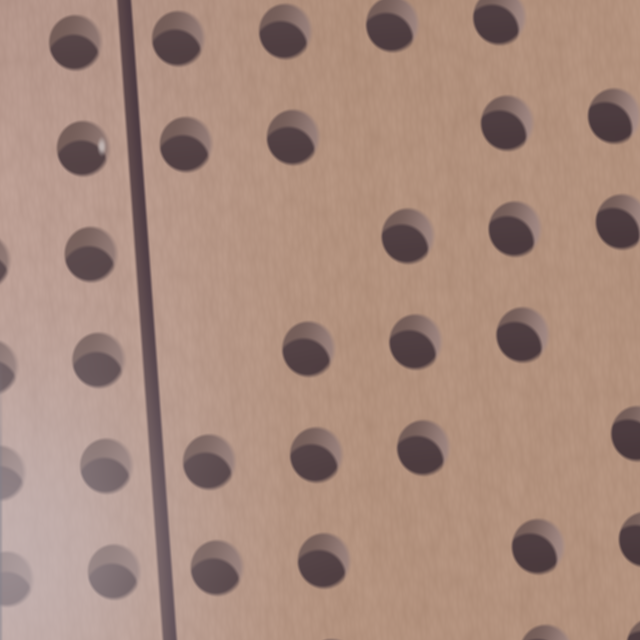
Write a three.js fragment shader that draws this texture.

```glsl
// Perforated wooden panel: two boards split by a dark leaning groove, with
// drilled holes on a skewed lattice. Each bore is a disc overlapped by a shifted
// disc; layered sines and cellular mottling make the grain under a soft haze.
varying vec2 vUv;

const vec2 ACROSS = vec2(0.1673, -0.0111);
const vec2 DOWN = vec2(0.0121, 0.1654);
const vec2 LEFT_ORIGIN = vec2(0.1172, 0.0664);
const vec2 RIGHT_ORIGIN = vec2(0.2780, 0.0600);
const float RADIUS = 0.0412;
const float SOFT = 0.0032;

float hash(vec2 c) {
  return fract(sin(dot(c, vec2(127.1, 311.7))) * 43758.5453);
}

// 1 inside, 0 outside, with a smooth edge
float fill(float dist, float soft) {
  return 1.0 - smoothstep(-soft, soft, dist);
}

// Nearest-point distance among jittered cells
float cellular(vec2 p) {
  vec2 base = floor(p);
  float nearest = 2.0;
  for (int y = -1; y <= 1; y++) {
    for (int x = -1; x <= 1; x++) {
      vec2 c = base + vec2(float(x), float(y));
      vec2 seed = c + vec2(hash(c), hash(c + 37.0));
      nearest = min(nearest, length(p - seed));
    }
  }
  return nearest;
}

// Fine streaks running along the boards
float grain(vec2 p) {
  float sum = 0.0;
  float freq = 47.0;
  float amp = 0.4;
  for (int k = 0; k < 6; k++) {
    float phase = float(k) * 2.3;
    float wobble = 1.6 * sin(p.y * (5.0 + 4.0 * float(k)) + phase + p.x * 17.0);
    sum += amp * sin(p.x * freq + wobble + phase);
    freq *= 1.67;
    amp *= 0.88;
  }
  return sum;
}

// Lattice index (column, row) of the nearest hole
vec2 latticeCell(vec2 q) {
  float det = ACROSS.x * DOWN.y - ACROSS.y * DOWN.x;
  vec2 ij = vec2(q.x * DOWN.y - q.y * DOWN.x, ACROSS.x * q.y - ACROSS.y * q.x) / det;
  return floor(ij + 0.5);
}

float same(vec2 a, vec2 b) {
  return 1.0 - step(0.5, length(a - b));
}

// Undrilled places: two diagonals and three single gaps
float isDrilled(vec2 c) {
  float diagonal = c.x + c.y;
  float upper = same(vec2(diagonal), vec2(3.0)) * step(0.5, c.y);
  float lower = same(vec2(diagonal), vec2(7.0)) * step(c.y, 5.5);
  float single = same(c, vec2(4.0, 0.0)) + same(c, vec2(0.0, 2.0)) + same(c, vec2(2.0, 6.0));
  return 1.0 - min(upper + lower + single, 1.0);
}

// Bore wall and dark opening; the view angle changes from left to right
vec3 drawHole(vec3 wood, vec2 d, float viewX) {
  float rim = length(d * vec2(1.02, 0.97)) - RADIUS;
  vec2 shift = mix(vec2(-0.001, 0.032), vec2(-0.015, 0.021), viewX);
  float opening = length(d - shift) - RADIUS * 1.04;
  float lit = smoothstep(-0.03, 0.045, d.x + 0.25 * d.y);
  vec3 wall = mix(vec3(0.46, 0.37, 0.35), vec3(0.65, 0.55, 0.53), lit * mix(0.5, 1.0, viewX));
  vec3 dark = mix(vec3(0.33, 0.26, 0.27), vec3(0.285, 0.22, 0.235), viewX);
  dark += 0.015 * smoothstep(0.03, -0.01, d.y);
  vec3 bore = mix(wall, dark, fill(opening, SOFT * 1.2));
  float rimSoft = SOFT * (1.0 + 0.8 * lit);
  return mix(wood, bore, fill(rim, rimSoft));
}

void main() {
  vec2 p = vec2(vUv.x, 1.0 - vUv.y);
  float grooveX = p.x - mix(0.194, 0.2655, p.y);

  // Wood tone, grain and two sizes of mottling
  vec3 col = mix(vec3(0.73, 0.61, 0.565), vec3(0.698, 0.567, 0.487), smoothstep(0.0, 0.6, p.x));
  vec2 along = vec2(grooveX, p.y);
  col += 0.006 * grain(along) * vec3(1.0, 1.05, 1.1);
  col += 0.022 * (0.5 - cellular(along * vec2(130.0, 42.0)));
  col += 0.018 * (0.5 - cellular(along * vec2(34.0, 21.0) + 9.0));
  col -= 0.025 * (1.0 - smoothstep(0.0, 0.3, p.y)) * (1.0 - p.x);

  // Holes, each board with its own lattice start
  float rightBoard = step(0.0, grooveX);
  vec2 q = p - mix(LEFT_ORIGIN, RIGHT_ORIGIN, rightBoard);
  vec2 cell = latticeCell(q);
  vec2 d = q - cell.x * ACROSS - cell.y * DOWN;
  float leftDrilled = 1.0 - same(cell, vec2(-1.0, 1.0));
  float drilled = mix(leftDrilled, isDrilled(cell), rightBoard);
  col = mix(col, drawHole(col, d, p.x), drilled);

  // Small glint inside one bore
  float glint = length((p - vec2(0.159, 0.229)) * vec2(1.0, 0.5)) - 0.005;
  col = mix(col, vec3(0.80, 0.76, 0.75), 0.8 * fill(glint, 0.004));

  // Groove with a faint lit lip
  col += 0.02 * fill(abs(grooveX + 0.015) - 0.002, 0.004);
  vec3 grooveColor = mix(vec3(0.36, 0.28, 0.29), vec3(0.30, 0.23, 0.26), smoothstep(-0.01, 0.01, grooveX));
  col = mix(col, grooveColor, fill(abs(grooveX) - 0.0108, SOFT));

  // Haze and dim left border
  vec2 h = (p - vec2(0.0, 0.88)) / vec2(0.27, 0.32);
  col = mix(col, vec3(0.785, 0.745, 0.765), 0.57 * exp(-dot(h, h)));
  col = mix(col, vec3(0.50, 0.50, 0.54), 0.5 * fill(p.x - 0.003, 0.003) * smoothstep(0.5, 0.8, p.y));
  gl_FragColor = vec4(col, 1.0);
}
```
